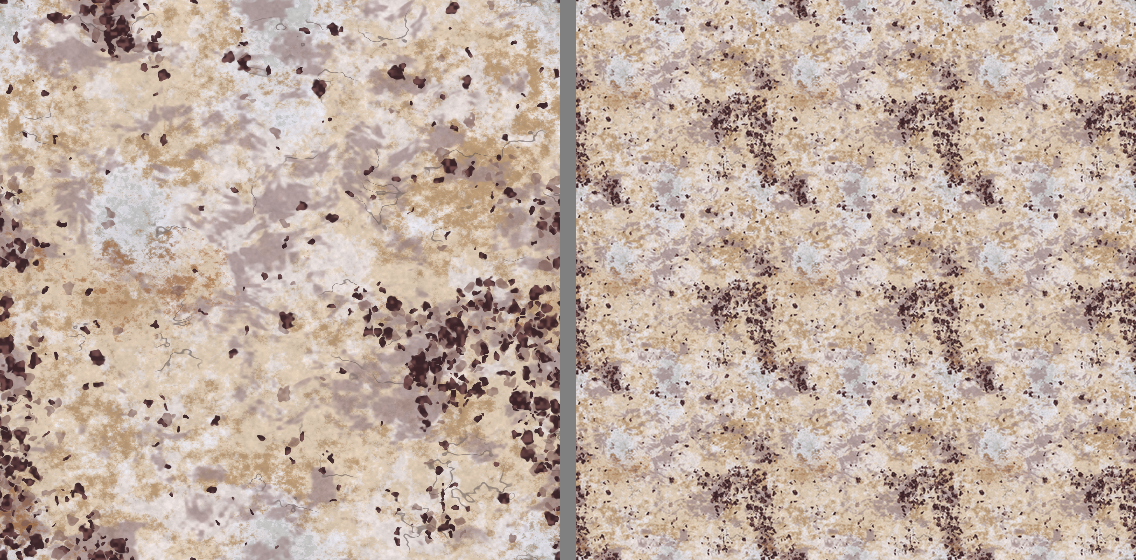
Left, the tile; right, the same tile 3 across and 3 down.
Give the GLSL for this texture, as a WebGL 1 fragment shader.

```glsl
precision highp float;
// Seamless cream granite with honey mottling, mauve smears, rust and clustered garnet grains.
uniform vec2 u_resolution;

float hash(vec2 p, float seed) {
  vec3 q = fract(vec3(p.xyx + seed * vec3(17.3, 9.1, 17.3)) * 0.1031);
  q += dot(q, q.yzx + 33.33);
  return fract((q.x + q.y) * q.z);
}

// Value noise that wraps after "period" cells, once across the canvas.
float noise(vec2 uv, vec2 period, float seed) {
  vec2 p = uv * period;
  vec2 cell = floor(p);
  vec2 f = fract(p);
  f = f * f * (3.0 - 2.0 * f);
  vec2 lo = mod(cell, period);
  vec2 hi = mod(cell + 1.0, period);
  return mix(mix(hash(lo, seed), hash(vec2(hi.x, lo.y), seed), f.x),
             mix(hash(vec2(lo.x, hi.y), seed), hash(hi, seed), f.x), f.y);
}

float fbm(vec2 uv, vec2 period, float gain, float seed) {
  float sum = 0.0;
  float total = 0.0;
  float weight = 1.0;
  for (int i = 0; i < 5; i++) {
    sum += weight * noise(uv, period, seed + float(i));
    total += weight;
    weight *= gain;
    period *= 2.0;
  }
  return sum / total;
}

vec2 warp(vec2 uv, float period, float seed) {
  return vec2(noise(uv, vec2(period), seed), noise(uv, vec2(period), seed + 1.0)) - 0.5;
}

// Grain density: broken bands falling to the right.
float cluster(vec2 uv) {
  vec2 w = uv + 0.12 * warp(uv, 6.0, 3.0);
  float band = noise(vec2(w.x + w.y, w.y), vec2(5.0, 3.0), 5.0);
  float clump = noise(uv, vec2(9.0), 8.0);
  return smoothstep(0.53, 0.8, 0.6 * band + 0.4 * clump);
}

// Scattered rounded grains, present where the cluster is dense.
float grains(vec2 uv, float count, float amount, float seed) {
  vec2 p = uv * count;
  float mask = 0.0;
  for (int y = -1; y <= 1; y++) {
    for (int x = -1; x <= 1; x++) {
      vec2 cell = floor(p) + vec2(float(x), float(y));
      vec2 id = mod(cell, count);
      vec2 jitter = vec2(hash(id, seed), hash(id, seed + 1.0));
      vec2 center = cell + 0.1 + 0.8 * jitter;
      float radius = 0.22 + 0.36 * hash(id, seed + 2.0);
      float present = step(hash(id, seed + 3.0), 0.012 + amount * cluster(center / count));
      float edge = 1.0 - smoothstep(-0.07, 0.07, length(p - center) - radius);
      mask = max(mask, present * edge);
    }
  }
  return mask;
}

void main() {
  vec2 uv = gl_FragCoord.xy / u_resolution;
  float density = cluster(uv);
  float fine = fbm(uv, vec2(40.0, 48.0), 0.8, 20.0);
  vec2 bent = uv + 0.03 * warp(uv, 16.0, 30.0);

  // Cream ground with honey mottling and pale feldspar
  float honey = 0.5 * fbm(bent, vec2(5.0, 7.0), 0.75, 40.0) + 0.5 * fine;
  vec3 color = mix(vec3(0.74, 0.61, 0.47), vec3(0.85, 0.775, 0.69), smoothstep(0.36, 0.51, honey));
  float pale = 0.55 * fbm(bent, vec2(4.0, 5.0), 0.75, 50.0) + 0.45 * fbm(uv, vec2(32.0), 0.8, 57.0);
  color = mix(color, vec3(0.89, 0.86, 0.86), 0.9 * smoothstep(0.47, 0.58, pale));

  // Icy patches with grey hearts
  float ice = noise(bent, vec2(4.0, 5.0), 64.0) + 0.5 * (fine - 0.5);
  color = mix(color, vec3(0.87, 0.87, 0.91), 0.8 * smoothstep(0.72, 0.86, ice));
  color = mix(color, vec3(0.71, 0.71, 0.70), 0.75 * smoothstep(0.87, 0.95, ice));

  // Mauve-grey smears
  float smear = fbm(bent, vec2(7.0, 10.0), 0.85, 70.0) + 0.11 * density;
  color = mix(color, vec3(0.64, 0.55, 0.55), 0.8 * smoothstep(0.54, 0.68, smear));

  // Rust stains around the dense clusters
  float stain = noise(bent, vec2(4.0), 82.0) + 0.3 * density + 0.9 * (fine - 0.5);
  color = mix(color, vec3(0.57, 0.36, 0.19), 0.75 * smoothstep(0.83, 1.12, stain));

  // Short dark hairlines
  float crack = abs(fbm(bent, vec2(6.0, 9.0), 0.55, 90.0) - 0.5);
  float broken = smoothstep(0.6, 0.75, noise(uv, vec2(13.0, 17.0), 96.0));
  color = mix(color, vec3(0.42, 0.37, 0.36), 0.6 * broken * (1.0 - smoothstep(0.002, 0.009, crack)));

  // Crystal-scale light and shade
  color *= 1.0 + 0.2 * (fine - 0.5) + 0.07 * (noise(uv, vec2(190.0), 100.0) - 0.5);

  // Translucent brown grains beneath dark garnets
  vec2 rough = uv + 0.013 * warp(uv, 70.0, 110.0) + 0.006 * warp(uv, 170.0, 114.0);
  float fleck = noise(uv, vec2(150.0), 120.0);
  color = mix(color, vec3(0.50, 0.37, 0.35), grains(rough, 54.0, 0.5, 130.0) * (0.4 + 0.4 * fleck));
  vec3 garnet = mix(vec3(0.20, 0.11, 0.13), vec3(0.44, 0.28, 0.28), smoothstep(0.3, 0.95, fleck));
  float dark = max(grains(rough, 43.0, 0.5, 140.0), grains(rough, 84.0, 0.3, 150.0));
  color = mix(color, garnet, 0.93 * dark);

  gl_FragColor = vec4(clamp(color, 0.0, 1.0), 1.0);
}
```
